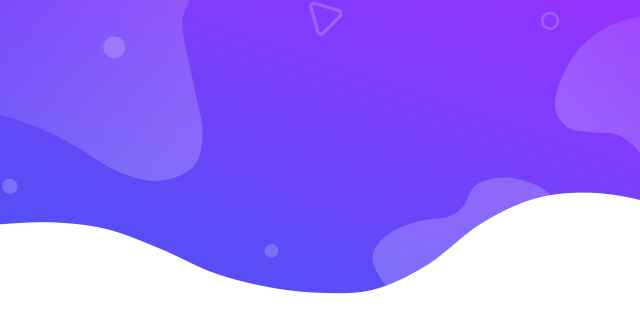
Reproduce this background procedurally as a Shadertoy shader.

```glsl
// Violet gradient backdrop with translucent blobs, small outline shapes
// and a white wave along the bottom. Blobs are closed Catmull-Rom splines
// turned into signed distances; the wave is a spline of evenly spaced heights.

#define LOW_COLOR vec3(0.33, 0.31, 0.965)
#define HIGH_COLOR vec3(0.59, 0.195, 1.0)
#define GRADIENT_DIR vec2(0.32, 0.95)
#define GRADIENT_RANGE vec2(0.30, 1.59)
#define VEIL 0.20
#define KNOTS 12
#define STEPS 8
#define WAVE_KNOTS 15
#define WAVE_SPACING (1.0 / 6.0)

// Catmull-Rom interpolation between b and c
vec2 spline(vec2 a, vec2 b, vec2 c, vec2 d, float t) {
    return b + 0.5 * t * (c - a + t * (2.0 * a - 5.0 * b + 4.0 * c - d
             + t * (3.0 * (b - c) + d - a)));
}

// Adds one polygon edge: squared distance in s.x, inside sign in s.y
void addEdge(inout vec2 s, vec2 p, vec2 a, vec2 b) {
    vec2 e = b - a, w = p - a;
    vec2 q = w - e * clamp(dot(w, e) / dot(e, e), 0.0, 1.0);
    s.x = min(s.x, dot(q, q));
    if ((a.y > p.y) != (b.y > p.y) && w.x < e.x * w.y / e.y) s.y = -s.y;
}

float blobDistance(vec2 p, vec2 k[KNOTS]) {
    vec2 s = vec2(1e3, 1.0), previous = k[0];
    for (int i = 0; i < KNOTS; i++) {
        vec2 a = k[(i + KNOTS - 1) % KNOTS], b = k[i];
        vec2 c = k[(i + 1) % KNOTS], d = k[(i + 2) % KNOTS];
        for (int j = 1; j <= STEPS; j++) {
            vec2 next = spline(a, b, c, d, float(j) / float(STEPS));
            addEdge(s, p, previous, next);
            previous = next;
        }
    }
    return s.y * sqrt(s.x);
}

float triangleDistance(vec2 p, vec2 a, vec2 b, vec2 c) {
    vec2 s = vec2(1e3, 1.0);
    addEdge(s, p, a, b);
    addEdge(s, p, b, c);
    addEdge(s, p, c, a);
    return s.y * sqrt(s.x);
}

float waveHeight(float x) {
    float h[WAVE_KNOTS] = float[WAVE_KNOTS](
        0.281, 0.299, 0.305, 0.284, 0.223, 0.148, 0.104, 0.085,
        0.095, 0.171, 0.299, 0.378, 0.398, 0.375, 0.318);
    float u = x / WAVE_SPACING;
    int i = clamp(int(floor(u)), 0, WAVE_KNOTS - 4);
    return spline(vec2(h[i]), vec2(h[i + 1]), vec2(h[i + 2]), vec2(h[i + 3]),
                  u - float(i)).x;
}

// Antialiased coverage of a signed distance
float cover(float d) {
    return clamp(0.5 - d * iResolution.y, 0.0, 1.0);
}

void mainImage(out vec4 fragColor, in vec2 fragCoord) {
    // Canvas space: x in 0..2, y in 0..1
    vec2 p = fragCoord / iResolution.xy * vec2(2.0, 1.0);
    const vec3 white = vec3(1.0);

    // Diagonal gradient
    float t = (dot(p, GRADIENT_DIR) - GRADIENT_RANGE.x) / (GRADIENT_RANGE.y - GRADIENT_RANGE.x);
    vec3 color = mix(LOW_COLOR, HIGH_COLOR, clamp(t, 0.0, 1.0));

    // Large blobs, fading toward the canvas corners
    float leftBlob = blobDistance(p, vec2[KNOTS](
        vec2(0.651, 1.117), vec2(0.594, 1.0), vec2(0.570, 0.917), vec2(0.607, 0.727),
        vec2(0.633, 0.583), vec2(0.604, 0.479), vec2(0.495, 0.435), vec2(0.365, 0.466),
        vec2(0.182, 0.573), vec2(0.0, 0.641), vec2(-0.156, 0.648), vec2(-0.234, 1.156)));
    float leftFade = clamp((p.x + 1.0 - p.y) / 1.1, 0.0, 1.0);
    color = mix(color, white, cover(leftBlob) * VEIL * mix(0.3, 1.0, leftFade));

    float rightBlob = blobDistance(p, vec2[KNOTS](
        vec2(2.188, 0.961), vec2(2.0, 0.948), vec2(1.880, 0.906), vec2(1.786, 0.815),
        vec2(1.734, 0.682), vec2(1.771, 0.604), vec2(1.849, 0.587), vec2(1.932, 0.578),
        vec2(2.0, 0.521), vec2(2.044, 0.427), vec2(2.214, 0.427), vec2(2.292, 0.792)));
    float rightFade = clamp((p.x + p.y - 2.35) / 0.6, 0.0, 1.0);
    color = mix(color, white, cover(rightBlob) * VEIL * mix(1.0, 0.5, rightFade));

    // Blob rising from behind the wave
    float lowBlob = blobDistance(p, vec2[KNOTS](
        vec2(1.727, 0.383), vec2(1.654, 0.430), vec2(1.568, 0.445), vec2(1.487, 0.422),
        vec2(1.448, 0.357), vec2(1.401, 0.323), vec2(1.302, 0.307), vec2(1.206, 0.263),
        vec2(1.164, 0.193), vec2(1.208, 0.104), vec2(1.302, -0.003), vec2(1.823, 0.245)));
    color = mix(color, white, cover(lowBlob) * VEIL);

    // Dots (centre, radius), ring and rounded triangle outline
    vec3 dots[3] = vec3[3](vec3(0.357, 0.852, 0.034), vec3(0.031, 0.418, 0.0235),
                           vec3(0.848, 0.216, 0.021));
    float ornaments = abs(length(p - vec2(1.719, 0.935)) - 0.0245) - 0.004;
    for (int i = 0; i < 3; i++)
        ornaments = min(ornaments, length(p - dots[i].xy) - dots[i].z);
    float tri = triangleDistance(p, vec2(0.982, 0.979), vec2(1.055, 0.957), vec2(1.003, 0.904));
    ornaments = min(ornaments, abs(tri - 0.0105) - 0.005);
    color = mix(color, white, cover(ornaments) * VEIL);

    // White wave, with height difference corrected by the slope
    float h = waveHeight(p.x);
    float slope = (waveHeight(p.x + 0.002) - h) / 0.002;
    color = mix(color, white, cover((p.y - h) / sqrt(1.0 + slope * slope)));

    fragColor = vec4(color, 1.0);
}
```
